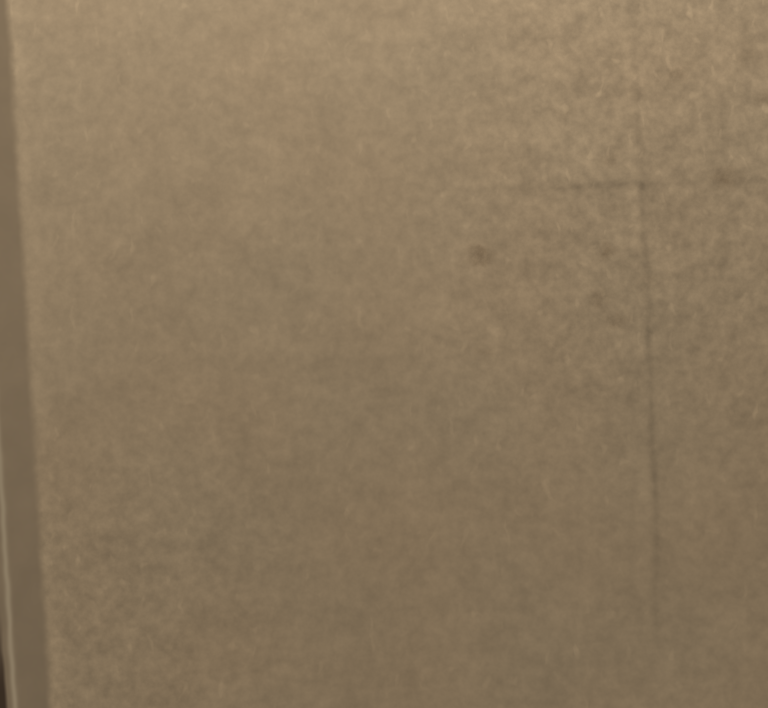
Write a Shadertoy shader that draws this texture.

```glsl
// Aged, mottled tan parchment with faint folds, smudges and a shaded left border.

const vec3 SHADE_COLOR  = vec3(0.488, 0.419, 0.326);
const vec3 LIGHT_COLOR  = vec3(0.632, 0.547, 0.432);
const vec3 BORDER_COLOR = vec3(0.440, 0.378, 0.297);
const vec3 RIM_COLOR    = vec3(0.560, 0.500, 0.405);
const vec3 GAP_COLOR    = vec3(0.220, 0.175, 0.135);
const vec3 STAIN_TINT   = vec3(0.72, 0.69, 0.66);
const float LIGHT_FALLOFF   = 1.85;
const float CLOUD_CONTRAST  = 0.030;
const float MOTTLE_CONTRAST = 0.070;
const float GRAIN_CONTRAST  = 0.074;
const float FLECK_CONTRAST  = 0.050;
const float FOLD_DEPTH      = 0.085;
const float STAIN_STRENGTH  = 0.60;
const int   STAIN_COLUMNS   = 4;
const int   STAIN_ROWS      = 5;

vec2 hash2(vec2 p) {
    vec3 q = fract(vec3(p.xyx) * vec3(0.1031, 0.1030, 0.0973));
    q += dot(q, q.yzx + 33.33);
    return fract((q.xx + q.yz) * q.zy);
}

float cornerSlope(vec2 cell, vec2 offset) {
    float angle = 6.2832 * hash2(cell).x;
    return dot(vec2(cos(angle), sin(angle)), offset);
}

float gradientNoise(vec2 p) {
    vec2 i = floor(p), f = fract(p);
    vec2 u = f * f * f * (f * (f * 6.0 - 15.0) + 10.0);
    vec2 e = vec2(1.0, 0.0);
    float low  = mix(cornerSlope(i, f), cornerSlope(i + e, f - e), u.x);
    float high = mix(cornerSlope(i + e.yx, f - e.yx),
                     cornerSlope(i + e.xx, f - e.xx), u.x);
    return mix(low, high, u.y);
}

float fbm(vec2 p) {
    float sum = 0.0, amplitude = 0.6;
    for (int i = 0; i < 4; i++) {
        sum += amplitude * gradientNoise(p);
        p = mat2(1.6, 1.2, -1.2, 1.6) * p + 17.3;
        amplitude *= 0.55;
    }
    return sum;
}

float softLine(float distanceToLine, float width) {
    float d = distanceToLine / width;
    return exp(-d * d);
}

// Irregular smudges on a jittered grid in the upper right.
float smudges(vec2 p) {
    vec2 warp = 0.016 * vec2(fbm(p * 42.0), fbm(p * 42.0 + 51.0));
    float sum = 0.0;
    for (int k = 0; k < STAIN_COLUMNS * STAIN_ROWS; k++) {
        vec2 cell = vec2(k % STAIN_COLUMNS, k / STAIN_COLUMNS);
        vec2 place = hash2(cell * 7.31 + 3.7);
        vec2 shape = hash2(cell * 5.17 + 41.1);
        vec2 center = vec2(0.64, 0.48) + (cell + place) * vec2(0.115, 0.102);
        vec2 radius = mix(vec2(0.005), vec2(0.022, 0.014), shape.x);
        vec2 d = (p + warp - center) / radius;
        d.y -= 0.4 * d.x * (place.x - 0.2);
        sum += mix(0.1, 0.95, shape.y * shape.y) * exp(-dot(d, d));
    }
    return min(sum, 1.0) * clamp(0.85 + 1.3 * fbm(p * 60.0), 0.2, 1.2);
}

// Brightness loss along one long vertical and one short horizontal fold.
float folds(vec2 uv, vec2 p) {
    float wobble = 0.005 * gradientNoise(p * 9.0) + 0.002 * gradientNoise(p * 40.0);
    float wear = clamp(0.75 + 0.9 * fbm(p * 14.0 + 5.0), 0.25, 1.3);
    float foldX = 0.855 - 0.034 * uv.y * uv.y + wobble;
    float foldY = 0.710 + 0.034 * uv.x + wobble;
    float d = uv.x - foldX;
    float vertical = softLine(d, 0.005) - 0.35 * softLine(d + 0.012, 0.006);
    vertical *= smoothstep(0.02, 0.25, uv.y) * (1.0 - 0.4 * smoothstep(0.75, 1.0, uv.y));
    float horizontal = 0.75 * softLine(uv.y - foldY, 0.005) * smoothstep(0.52, 0.72, uv.x);
    return wear * (vertical + horizontal);
}

vec3 parchment(vec2 uv, vec2 p) {
    float rough = 0.65 + 0.5 * smoothstep(0.45, 0.8, uv.x) * smoothstep(0.2, 0.65, uv.y)
                + 0.35 * smoothstep(0.45, 0.1, uv.x) * smoothstep(0.45, 0.2, uv.y);
    float light = pow(clamp(uv.y, 0.0, 1.0), LIGHT_FALLOFF);
    light -= 0.18 * smoothstep(0.65, 1.0, uv.x) * uv.y;
    light += 0.07 * smoothstep(0.45, 0.0, uv.x) * (1.0 - uv.y);
    vec3 color = mix(SHADE_COLOR, LIGHT_COLOR, light + 0.04);

    float tone = CLOUD_CONTRAST * fbm(p * vec2(7.0, 8.0));
    tone += MOTTLE_CONTRAST * rough * fbm(p * vec2(25.0, 28.0) + 8.0);
    tone += GRAIN_CONTRAST * rough * fbm(p * 68.0 + 31.0);
    vec2 bent = p + 0.02 * vec2(fbm(p * 15.0), fbm(p * 15.0 + 9.0));
    float fleck = smoothstep(0.30, 0.62, gradientNoise(bent * vec2(68.0, 42.0) + 2.0));
    tone += FLECK_CONTRAST * rough * fleck;
    color *= 1.0 + 1.6 * tone - FOLD_DEPTH * folds(uv, p);
    color += vec3(0.005, 0.0, -0.002) * gradientNoise(p * 6.0 + 70.0);
    return mix(color, color * STAIN_TINT, STAIN_STRENGTH * smudges(p));
}

void mainImage(out vec4 fragColor, in vec2 fragCoord) {
    vec2 uv = fragCoord / iResolution.xy;
    vec2 p = fragCoord / iResolution.y;
    vec3 color = parchment(uv, p);

    // Shaded border, its pale rim and the dark gap in the lower corner.
    float edge = 0.066 - 0.056 * uv.y + 0.005 * fbm(p * 22.0);
    float inside = uv.x - edge;
    color *= 1.0 + 0.03 * softLine(inside - 0.010, 0.009);
    vec3 border = BORDER_COLOR * (0.98 + 0.18 * uv.y + 0.06 * fbm(p * 18.0));
    color = mix(border, color, smoothstep(-0.007, 0.006, inside));
    float rim = uv.x - (0.019 - 0.056 * uv.y) - 0.002 * gradientNoise(p * 30.0);
    color = mix(color, RIM_COLOR, 0.8 * softLine(rim, 0.004));
    float gap = smoothstep(-0.008, -0.014, rim) * smoothstep(0.16, 0.02, uv.y);
    fragColor = vec4(mix(color, GAP_COLOR, gap), 1.0);
}
```
